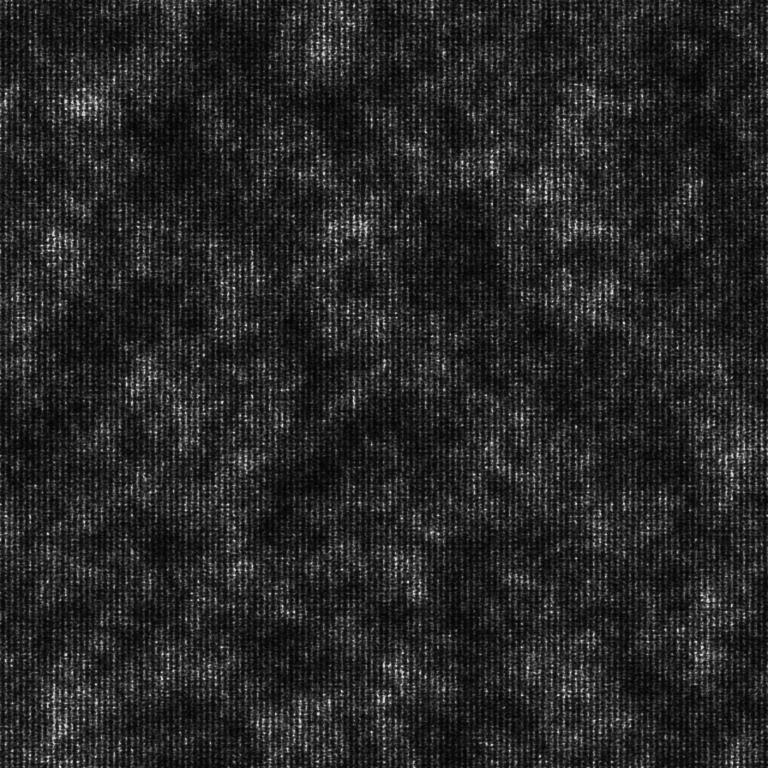
Write a WebGL 1 fragment shader that draws this texture.

```glsl
precision highp float;
// Dark ribbed cloth: fine vertical ribs, faint weft rows, worn patches and bright flecks.

uniform vec2 u_resolution;

const float TAU = 6.2831853;
const float RIB_COUNT = 128.0;
const float ROW_COUNT = 128.0;
const vec3 CLOTH_COLOR = vec3(0.122);
const vec3 HIGHLIGHT_LIMIT = vec3(0.8);

// Unit gradient pointing in a random direction for each lattice cell
vec2 randomGradient(vec2 cell) {
  vec3 p = fract(cell.xyx * vec3(0.1031, 0.1030, 0.0973));
  p += dot(p, p.yzx + 33.33);
  float angle = TAU * fract((p.x + p.y) * p.z);
  return vec2(cos(angle), sin(angle));
}

float gradientNoise(vec2 p) {
  vec2 cell = floor(p);
  vec2 f = fract(p);
  vec2 blend = f * f * f * (f * (f * 6.0 - 15.0) + 10.0);
  float a = dot(randomGradient(cell), f);
  float b = dot(randomGradient(cell + vec2(1.0, 0.0)), f - vec2(1.0, 0.0));
  float c = dot(randomGradient(cell + vec2(0.0, 1.0)), f - vec2(0.0, 1.0));
  float d = dot(randomGradient(cell + vec2(1.0, 1.0)), f - vec2(1.0, 1.0));
  return mix(mix(a, b, blend.x), mix(c, d, blend.x), blend.y);
}

// Layered noise, turned at each octave, from broad wear down to small clumps
float patches(vec2 p, float frequency, float gain) {
  const mat2 TURN = mat2(0.8, 0.6, -0.6, 0.8);
  float sum = 0.0;
  float amplitude = 1.0;
  for (int i = 0; i < 5; i++) {
    sum += amplitude * gradientNoise(p * frequency + float(i) * 17.3);
    p = TURN * p;
    frequency *= 2.0;
    amplitude *= gain;
  }
  return sum;
}

// Two layers of fibre-sized grain, one of them stretched into short dashes
float fibreGrain(vec2 p) {
  return gradientNoise(p * vec2(173.0, 329.0) + 5.7)
       + gradientNoise(p * vec2(311.0, 287.0) + 41.2);
}

float wave(float position, float count) {
  return cos(TAU * position * count);
}

void main() {
  vec2 uv = gl_FragCoord.xy / u_resolution.y;

  // Weave
  float ribs = wave(uv.x, RIB_COUNT);
  float rows = wave(uv.y, ROW_COUNT);
  float streaks = gradientNoise(uv * vec2(90.0, 14.0) + 63.4);

  // Exposure adds up in log space, so bright patches show more weave
  float exposure = 0.60 * ribs
                 + 0.22 * rows * (0.8 + 0.2 * ribs)
                 + 0.78 * patches(uv, 6.0, 0.95)
                 + 0.30 * streaks
                 + 1.10 * fibreGrain(uv);

  vec3 color = CLOTH_COLOR * exp(exposure);
  gl_FragColor = vec4(min(color, HIGHLIGHT_LIMIT), 1.0);
}
```
